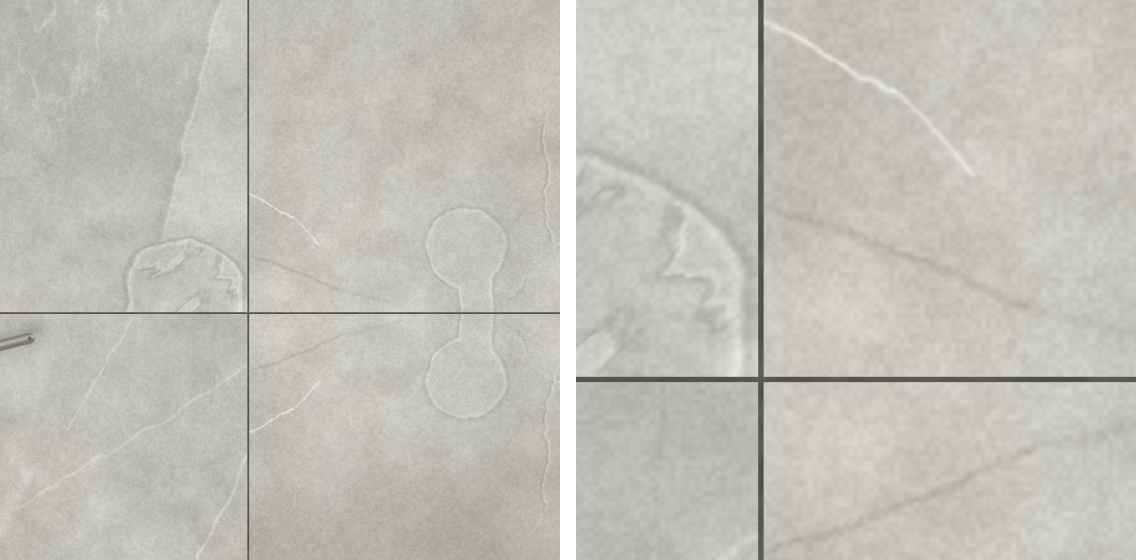
Left, the full canvas; right, a detail of the centre.
This texture is drawn by a Shadertoy shader. Its source:

```glsl
// Four pale grey stone tiles meeting at an off-centre cross of thin dark joints.
// Layered value noise makes the stone; distance functions add veins, embossed
// ridges and slate flakes. The two right tiles mirror each other at the joint.

float hash(vec2 p) {
    vec3 q = fract(p.xyx * vec3(0.1031, 0.1030, 0.0973));
    q += dot(q, q.yzx + 33.33);
    return fract((q.x + q.y) * q.z);
}

float noise(vec2 p) {
    vec2 i = floor(p), f = fract(p);
    f = f * f * (3.0 - 2.0 * f);
    return mix(mix(hash(i), hash(i + vec2(1, 0)), f.x),
               mix(hash(i + vec2(0, 1)), hash(i + vec2(1, 1)), f.x), f.y);
}

float fbm(vec2 p) {
    float sum = 0.0, amp = 0.5;
    for (int i = 0; i < 5; i++) {
        sum += amp * noise(p);
        p = mat2(1.6, 1.2, -1.2, 1.6) * p + 7.3;
        amp *= 0.5;
    }
    return sum / 0.97;
}

float segment(vec2 p, vec2 a, vec2 b) {
    vec2 ab = b - a;
    return length(p - a - ab * clamp(dot(p - a, ab) / dot(ab, ab), 0.0, 1.0));
}

// Soft bright line of half width w
float vein(vec2 p, vec2 a, vec2 b, float w) {
    float d = segment(p, a, b) / w;
    return exp(-d * d);
}

// Bright lip on the positive side of an edge, dark groove on the negative side
float emboss(float d, float w) {
    d /= w;
    return 2.3 * d * exp(-d * d);
}

// Distance to the outline of an ellipse, roughly in canvas units
float ellipse(vec2 p, vec2 r) {
    return (length(p / r) - 1.0) * min(r.x, r.y);
}

// Slope and flake of the upper left tile
float upperLeft(vec2 p, vec2 w, float n) {
    float ridge = w.x - 0.289 - 0.25 * (w.y - 0.577);
    float above = smoothstep(0.55, 0.60, p.y);
    float t = -0.03 + above * (0.20 * smoothstep(-0.004, 0.012, ridge) * exp(-max(ridge, 0.0) * 5.0)
            + 0.30 * exp(-pow(ridge / 0.003, 2.0)) - 0.10 * exp(-pow((ridge + 0.012) / 0.008, 2.0)));
    // Slate flake with folded layers
    float flake = ellipse(vec2(w.x - 0.328, max(w.y - 0.495, 0.0)), vec2(0.103, 0.078));
    float inside = smoothstep(0.004, -0.012, flake);
    float fold = fbm(mat2(0.8, -0.6, 0.6, 0.8) * p * vec2(9.0, 20.0) + 4.0);
    t += 0.28 * emboss(-flake, 0.004) + inside * (0.05 + 0.25 * emboss(fold - 0.52, 0.035));
    // Chalky crackle near the top, pale chip in the corner
    float crackle = 1.0 - abs(2.0 * fbm(p * vec2(26.0, 13.0) + 2.0) - 1.0);
    float chalk = smoothstep(0.13, 0.02, abs(w.x - 0.11 - 0.3 * (w.y - 0.9))) * smoothstep(0.68, 0.88, p.y);
    t += chalk * (0.40 * pow(crackle, 14.0) - 0.10);
    return t + 0.45 * smoothstep(0.035, 0.0, length((p - vec2(0.44, 0.452)) * vec2(0.8, 1.4))) * (0.5 + n);
}

// Long straight veins and a pale wedge of the lower left tile
float lowerLeft(vec2 p, vec2 w, float n) {
    float wedge = w.x - 0.125 + 0.32 * (0.44 - w.y);
    float t = 0.13 * smoothstep(0.01, -0.01, wedge) * (0.4 + n) - 0.02;
    t += 0.26 * vein(w, vec2(0.235, 0.43), vec2(0.12, 0.235), 0.0022);
    t += 0.24 * vein(w, vec2(0.443, 0.342), vec2(0.026, 0.089), 0.0024);
    t += 0.34 * vein(w, vec2(0.443, 0.186), vec2(0.354, 0.0), 0.0026);
    t += 0.25 * vein(w, vec2(0.05, 0.16), vec2(0.0, 0.05), 0.010);
    return t - 0.12 * vein(w, vec2(0.385, 0.44), vec2(0.38, 0.27), 0.002);
}

// Right tiles; y is the distance from the horizontal joint
float rightTiles(vec2 p, vec2 w, float n) {
    float t = 0.10 * exp(-p.y * 7.0) - 0.10 * smoothstep(0.80, 1.05, p.x) * smoothstep(0.1, 0.4, p.y);
    t += 0.55 * vein(w, vec2(0.447, 0.215), vec2(0.52, 0.172), 0.0020);
    t += 0.40 * vein(w, vec2(0.52, 0.172), vec2(0.572, 0.126), 0.0018);
    t -= 0.22 * vein(w, vec2(0.44, 0.107), vec2(0.60, 0.045), 0.003);
    t -= 0.16 * vein(w, vec2(0.60, 0.045), vec2(0.72, 0.012), 0.003);
    // Rounded flake on a neck, then a rough crack along the far edge
    vec2 c = w - vec2(0.832, 0.118);
    float lobe = min(ellipse(c, vec2(0.070, 0.072)), max(abs(c.x - 0.02) - 0.030, c.y));
    t += 0.20 * emboss(-lobe, 0.004) + 0.05 * smoothstep(0.003, -0.006, lobe);
    float crack = p.x - 0.978 - 0.06 * (fbm(vec2(3.0, p.y * 16.0)) - 0.5);
    t += 0.22 * emboss(crack, 0.003) * smoothstep(0.08, 0.14, p.y) * smoothstep(0.42, 0.30, p.y);
    float spur = p.y - 0.03 - 0.9 * (p.x - 0.90) - 0.08 * (n - 0.5);
    return t + 0.18 * emboss(spur, 0.004) * smoothstep(0.89, 0.92, p.x);
}

void mainImage(out vec4 fragColor, in vec2 fragCoord) {
    vec2 p = fragCoord / iResolution.y, cross = vec2(0.4434, 0.4408);
    float px = 1.0 / iResolution.y;
    bool left = p.x < cross.x, top = p.y > cross.y;
    vec2 s = left ? p : vec2(p.x, abs(p.y - cross.y));
    vec2 seed = s + (left ? vec2(0, top ? 3.0 : 7.0) : vec2(5.0));
    float cloud = fbm(seed * 5.0), mottle = fbm(seed * 24.0);
    vec2 w = s + 0.018 * (vec2(mottle, fbm(seed * 20.0 + 9.0)) - 0.5);

    // Stone tone: clouds, mottling, grain and the marks of each tile
    float t = 0.53 + 0.55 * (cloud - 0.5) + 0.38 * (mottle - 0.5);
    t += 0.22 * (noise(p * 330.0) - 0.5) + 0.14 * (noise(p * 150.0 + 40.0) - 0.5);
    t += left ? (top ? upperLeft(s, w, mottle) : lowerLeft(s, w, mottle)) : rightTiles(s, w, mottle);
    if (!left && !top) t -= smoothstep(0.30, -0.05, p.y + 0.25 * (cloud - 0.5)) * (0.30 + 0.5 * (mottle - 0.5));
    vec3 col = mix(vec3(0.64, 0.63, 0.60), vec3(0.86, 0.86, 0.84), clamp(t, -0.4, 1.35));
    col += vec3(0.03, 0.005, -0.03) * (fbm(seed * 3.0 + 20.0) - 0.5);

    // Short metal rod at the left edge with a soft shadow
    vec2 rodEnd = vec2(0.053, 0.396), rodStart = vec2(-0.05, 0.370);
    col *= 1.0 - 0.16 * exp(-segment(p, rodStart + 0.015, rodEnd + 0.015) * 60.0);
    float rod = segment(p, rodStart, rodEnd);
    float across = dot(p - rodEnd, normalize(vec2(-0.026, 0.103))) / 0.0095;
    vec3 metal = vec3(0.62, 0.61, 0.57) * (0.75 + 0.40 * exp(-pow((across - 0.2) * 2.2, 2.0)));
    metal *= 1.0 - 0.45 * smoothstep(0.006, 0.0, length(p - rodEnd));
    col = mix(col, metal, smoothstep(px, -px, rod - 0.0095));

    // Joints
    vec2 gap = abs(p - cross);
    float joint = smoothstep(0.6 * px, -0.6 * px, min(gap.x, gap.y) - 0.0016);
    col = mix(col, vec3(0.34, 0.335, 0.31) + 0.06 * (noise(p * 90.0) - 0.5), joint);
    fragColor = vec4(clamp(col, 0.0, 1.0), 1.0);
}
```
